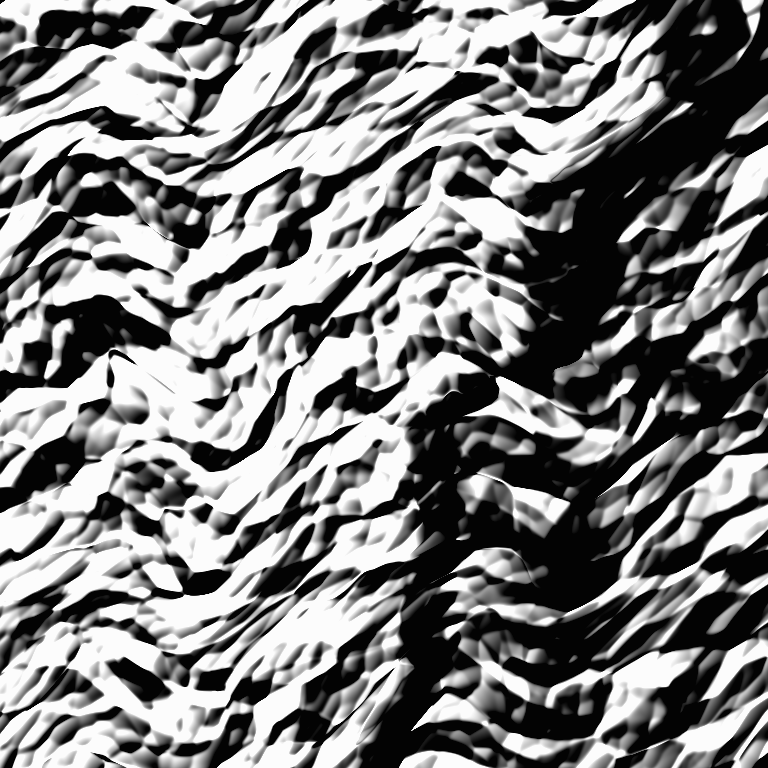
Give the GLSL for this texture map, as a Shadertoy shader.

```glsl
// Stark hillshade of eroded mountains, lit from the upper left.
// Slopes of soft cellular bowls are summed over stretched, turned octaves;
// a stepped valley and a shaded eastern side set the broad light and dark.
#define OCTAVES 4
#define BASE_FREQ 8.5      // coarse cells per canvas height
#define STRETCH 0.7        // below 1 lengthens the ridges
#define CREASE 420.0       // sharpness of the ridge lines
#define EROSION 0.004      // bending of fine relief by coarse slopes
#define CONTRAST 1.12
#define WEST_LIGHT 0.82
#define EAST_LIGHT 0.32
#define VALLEY_DEPTH 1.35

const vec2 LIGHT = vec2(-0.5, 0.866);

vec2 hash2(vec2 p) {
    vec3 q = fract(p.xyx * vec3(0.1031, 0.1030, 0.0973));
    q += dot(q, q.yzx + 33.33);
    return fract((q.xx + q.yz) * q.zy);
}

// Gradient of the squared distance to the nearest cell point, soft at edges
vec2 cellSlope(vec2 p, float sharpness) {
    vec2 base = floor(p), local = p - base, sum = vec2(0.0);
    float total = 1e-20;
    for (int y = -1; y <= 1; y++)
    for (int x = -1; x <= 1; x++) {
        vec2 cell = vec2(x, y);
        vec2 away = local - cell - hash2(base + cell + 50.0);
        float weight = exp(-sharpness * dot(away, away));
        sum += weight * away;
        total += weight;
    }
    return 2.0 * sum / total;
}

// Slow bending of the ground plan, so ridges swing in direction
vec2 bend(vec2 p) {
    p += 0.035 * sin(p.yx * vec2(10.0, 13.0) + vec2(1.0, 4.0));
    return p + 0.012 * sin(p.yx * vec2(31.0, 27.0) + vec2(2.5, 0.7));
}

// Summed terrain slope; the east keeps more of the broad forms
vec2 terrainSlope(vec2 p, float east) {
    vec2 slope = vec2(0.0), ground = bend(p);
    float freq = BASE_FREQ, side = 1.0;
    for (int i = 0; i < OCTAVES; i++) {
        float n = float(i);
        float angle = 0.5 + 0.55 * sin(2.4 * n + 1.0);
        float c = cos(angle), s = sin(angle);
        mat2 turn = mat2(c, -s, s, c);
        vec2 scale = vec2(STRETCH, 1.0);
        vec2 q = turn * (ground + EROSION * slope) * scale * freq + 17.3 * n;
        vec2 g = cellSlope(q, min(CREASE / freq, 45.0));
        float weight = 0.85 - 0.13 * (n - 1.8) * (n - 1.8);
        weight *= mix(1.0, 1.3 - 0.2 * n, east);
        slope += side * weight * ((g * scale) * turn);
        freq *= 1.8;
        side = -side;
    }
    return slope;
}

// Centre line of the main valley, stepping eastward as it climbs
float valleyAxis(float y) {
    float axis = 0.565 + 0.18 * smoothstep(0.43, 0.57, y);
    axis += 0.17 * smoothstep(0.7, 0.88, y);
    return axis - 0.07 * (1.0 - smoothstep(0.0, 0.17, y));
}

// Depth of shadow in the main valley, its side branch and a southern basin
float valleyShade(vec2 p) {
    float width = mix(0.027, 0.06, smoothstep(0.48, 0.6, p.y));
    float offset = abs(p.x - valleyAxis(p.y) - 0.01 * sin(p.y * 23.0));
    float valley = 1.0 - smoothstep(width * 0.7, width * 1.35, offset);
    float branchY = 0.49 + 0.02 * sin(p.x * 17.0);
    float branch = 1.0 - smoothstep(0.012, 0.04, abs(p.y - branchY));
    branch *= smoothstep(0.64, 0.72, p.x);
    float basin = 1.0 - smoothstep(0.4, 1.3, length((p - vec2(0.73, 0.25)) / vec2(0.08, 0.14)));
    return max(valley, max(0.6 * branch, 0.5 * basin));
}

void mainImage(out vec4 fragColor, in vec2 fragCoord) {
    vec2 p = fragCoord / iResolution.y;

    // Broad regions
    float east = smoothstep(-0.02, 0.06, p.x - valleyAxis(p.y));
    float westRim = (1.0 - smoothstep(0.06, 0.2, p.x)) * smoothstep(0.3, 0.6, p.y);

    // Relief, with valley edges made ragged by the slope
    vec2 slope = terrainSlope(p, east);
    float valley = valleyShade(p + 0.014 * slope);

    // Light on the slopes, clipped to black and white
    float lit = -dot(slope, LIGHT) * CONTRAST * mix(1.0, 0.85, east);
    lit *= 1.0 - 0.3 * valley;
    float tone = mix(WEST_LIGHT, EAST_LIGHT, east) - 0.3 * westRim;
    float shade = clamp(tone + lit - VALLEY_DEPTH * valley, 0.0, 1.0);
    fragColor = vec4(vec3(mix(0.01, 0.99, shade)), 1.0);
}
```
